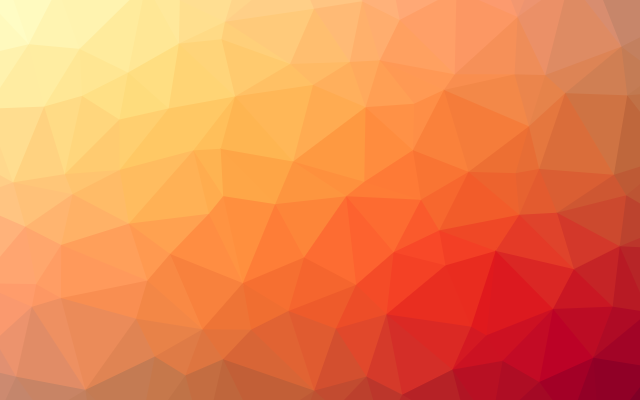
This background is drawn by a Shadertoy shader. Its source:

```glsl
// Low-poly mosaic: a jittered grid split into flat triangles, each tinted at its centroid.
// The tint averages one warm ramp read left to right with the same ramp read top to bottom,
// blended in a perceptual space so opposite corners fade to dusty mauve and tan.

const float ROWS = 7.5;     // grid cells over the canvas height
const float JITTER = 0.84;  // vertex scatter as a share of a cell (below 1 keeps quads simple)
const float GAMMA = 2.2;

// White-normalised XYZ weights, one output channel per column.
const mat3 RGB_TO_XYZ = mat3(0.434, 0.376, 0.190,
                             0.213, 0.715, 0.072,
                             0.018, 0.109, 0.873);

// Warm ramp from pale yellow to deep crimson.
const vec3 RAMP[9] = vec3[9](
    vec3(1.000, 1.000, 0.800), vec3(1.000, 0.929, 0.627), vec3(0.996, 0.851, 0.463),
    vec3(0.996, 0.698, 0.298), vec3(0.992, 0.553, 0.235), vec3(0.988, 0.306, 0.165),
    vec3(0.890, 0.102, 0.110), vec3(0.741, 0.000, 0.149), vec3(0.502, 0.000, 0.149));

// Cube-root XYZ: mixing here is equivalent to mixing in Lab.
vec3 toPerceptual(vec3 rgb) {
    return pow(pow(rgb, vec3(GAMMA)) * RGB_TO_XYZ, vec3(1.0 / 3.0));
}

vec3 fromPerceptual(vec3 c) {
    vec3 linearRgb = (c * c * c) * inverse(RGB_TO_XYZ);
    return pow(clamp(linearRgb, 0.0, 1.0), vec3(1.0 / GAMMA));
}

vec3 rampColor(float t) {
    float s = clamp(t, 0.0, 1.0) * 8.0;
    int i = min(int(s), 7);
    return mix(toPerceptual(RAMP[i]), toPerceptual(RAMP[i + 1]), s - float(i));
}

vec3 facetColor(vec2 uv) {
    return fromPerceptual(mix(rampColor(uv.x), rampColor(1.0 - uv.y), 0.5));
}

vec2 hash22(vec2 p) {
    vec3 q = fract(p.xyx * vec3(0.1031, 0.1030, 0.0973));
    q += dot(q, q.yzx + 33.33);
    return fract((q.xx + q.yz) * q.zy);
}

vec2 gridVertex(vec2 id) {
    return id + 0.5 + JITTER * (hash22(id + 37.0) - 0.5);
}

float cross2(vec2 a, vec2 b) {
    return a.x * b.y - a.y * b.x;
}

// Signed distance to an edge line, positive on its left.
float edgeDistance(vec2 p, vec2 a, vec2 b) {
    return cross2(b - a, p - a) / max(length(b - a), 1e-4);
}

// Adds a counter-clockwise triangle: rgb holds weighted colour, a holds weight.
void addFacet(inout vec4 sum, vec2 p, vec2 a, vec2 b, vec2 c, float pixel, vec2 extent) {
    float d = min(edgeDistance(p, a, b), min(edgeDistance(p, b, c), edgeDistance(p, c, a)));
    float coverage = clamp(0.5 + d / pixel, 0.0, 1.0);
    if (coverage > 0.0) {
        sum += coverage * vec4(facetColor((a + b + c) / (3.0 * extent)), 1.0);
    }
}

// Delaunay choice: split along ac when the angles at b and d sum to under 180 degrees.
bool splitsAlongAC(vec2 a, vec2 b, vec2 c, vec2 d) {
    float sinB = cross2(c - b, a - b), cosB = dot(c - b, a - b);
    float sinD = cross2(a - d, c - d), cosD = dot(a - d, c - d);
    return sinB * cosD + cosB * sinD > 0.0;
}

void mainImage(out vec4 fragColor, in vec2 fragCoord) {
    float pixel = ROWS / iResolution.y;
    vec2 p = fragCoord * pixel;
    vec2 extent = iResolution.xy * pixel;
    vec2 cell = floor(p - 0.5);
    vec4 sum = vec4(0.0);

    // Test the quads around this point, since jitter moves them across cell borders.
    for (int j = -1; j <= 1; j++) {
        for (int i = -1; i <= 1; i++) {
            vec2 id = cell + vec2(i, j);
            vec2 a = gridVertex(id);
            vec2 b = gridVertex(id + vec2(1.0, 0.0));
            vec2 c = gridVertex(id + vec2(1.0, 1.0));
            vec2 d = gridVertex(id + vec2(0.0, 1.0));
            if (splitsAlongAC(a, b, c, d)) {
                addFacet(sum, p, a, b, c, pixel, extent);
                addFacet(sum, p, a, c, d, pixel, extent);
            } else {
                addFacet(sum, p, a, b, d, pixel, extent);
                addFacet(sum, p, b, c, d, pixel, extent);
            }
        }
    }
    fragColor = vec4(sum.rgb / max(sum.a, 1e-4), 1.0);
}
```
